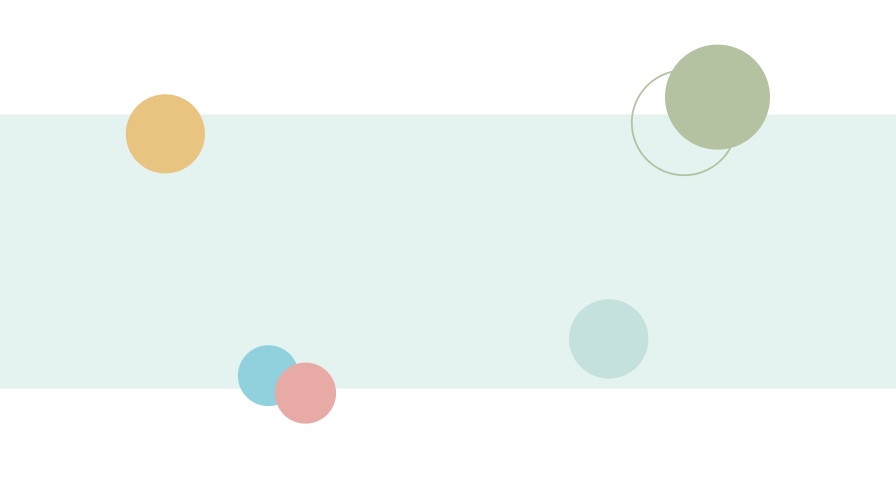
Write a WebGL 2 fragment shader that draws this background.

```glsl
#version 300 es
precision highp float;
// Pale mint band on white, with flat pastel discs and a thin ring.

#define WHITE vec3(1.0)
#define MINT  vec3(0.894, 0.953, 0.937)
#define SAGE  vec3(0.710, 0.761, 0.635)
#define SAND  vec3(0.910, 0.769, 0.502)
#define SKY   vec3(0.569, 0.820, 0.867)
#define ROSE  vec3(0.910, 0.667, 0.643)
#define TEAL  vec3(0.773, 0.882, 0.867)
#define BAND_BOTTOM 0.229
#define BAND_TOP    0.773
#define RING_WIDTH  0.0036

uniform vec2 u_resolution;
out vec4 fragColor;

// Coverage of a signed distance, softened over one pixel.
float cover(float dist) {
    return clamp(0.5 - dist * u_resolution.y, 0.0, 1.0);
}

float circle(vec2 p, vec2 center, float radius) {
    return length(p - center) - radius;
}

void paint(inout vec3 color, vec3 ink, float dist) {
    color = mix(color, ink, cover(dist));
}

void main() {
    // Canvas height is one unit, origin at the lower left.
    vec2 p = gl_FragCoord.xy / u_resolution.y;
    vec3 color = WHITE;

    // Horizontal band
    paint(color, MINT, max(BAND_BOTTOM - p.y, p.y - BAND_TOP));

    // Ring tucked behind the large disc
    float ring = abs(circle(p, vec2(1.3576, 0.7564), 0.1040)) - 0.5 * RING_WIDTH;
    paint(color, SAGE, ring);
    paint(color, SAGE, circle(p, vec2(1.4236, 0.8073), 0.1042));

    // Single discs
    paint(color, SAND, circle(p, vec2(0.3281, 0.7344), 0.0785));
    paint(color, TEAL, circle(p, vec2(1.2078, 0.3276), 0.0787));

    // Overlapping pair
    paint(color, SKY,  circle(p, vec2(0.5324, 0.2546), 0.0604));
    paint(color, ROSE, circle(p, vec2(0.6062, 0.2200), 0.0606));

    fragColor = vec4(color, 1.0);
}
```
